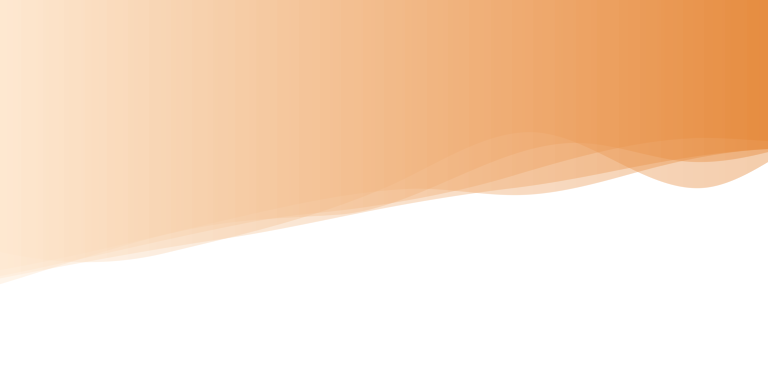
This background is drawn by a WebGL 1 fragment shader. Its source:

```glsl
precision highp float;
// Five translucent wavy orange ribbons sweeping over a white page.

uniform vec2 u_resolution;

const vec3 PAGE = vec3(1.0);
const vec3 CREAM = vec3(0.996, 0.912, 0.822);
const vec3 PEACH = vec3(0.968, 0.820, 0.680);
const vec3 AMBER = vec3(0.935, 0.662, 0.430);
const vec3 ORANGE = vec3(0.902, 0.550, 0.250);

const float BANDS = 36.0;
const float BAND_STRENGTH = 0.6;
const float LAYERS = 5.0;
const float LAYER_CLARITY = 0.6; // page light passed by one ribbon

// Cubic Hermite span between two knots, each holding (x, height, slope).
float span(float x, vec3 a, vec3 b) {
  float width = b.x - a.x;
  float t = (x - a.x) / width;
  float s = 1.0 - t;
  return a.y * s * s * (1.0 + 2.0 * t) + b.y * t * t * (3.0 - 2.0 * t)
       + width * t * s * (a.z * s - b.z * t);
}

// Smooth curve through six knots ordered from left to right.
float curve(float x, vec3 a, vec3 b, vec3 c, vec3 d, vec3 e, vec3 f) {
  if (x < b.x) return span(x, a, b);
  if (x < c.x) return span(x, b, c);
  if (x < d.x) return span(x, c, d);
  if (x < e.x) return span(x, d, e);
  return span(x, e, f);
}

// Coverage of the area above an edge, smoothed over one pixel.
float above(float y, float edge, float pixel) {
  return smoothstep(-0.75 * pixel, 0.75 * pixel, y - edge);
}

// Horizontal colour ramp with faint vertical bands.
vec3 ramp(float x) {
  float stepped = (floor(x * BANDS) + 0.5) / BANDS;
  float t = mix(x, stepped, BAND_STRENGTH);
  vec3 color = mix(CREAM, PEACH, clamp(t / 0.26, 0.0, 1.0));
  color = mix(color, AMBER, clamp((t - 0.26) / 0.44, 0.0, 1.0));
  return mix(color, ORANGE, clamp((t - 0.70) / 0.30, 0.0, 1.0));
}

void main() {
  vec2 uv = gl_FragCoord.xy / u_resolution;
  float x = uv.x;
  float pixel = 1.0 / u_resolution.y;

  // Lower edges of the ribbons
  float swell = curve(x,
    vec3(0.0, 0.344, -0.45), vec3(0.215, 0.341, 0.48), vec3(0.5, 0.51, 0.85),
    vec3(0.69, 0.656, 0.0), vec3(0.908, 0.51, 0.0), vec3(1.0, 0.578, 1.2));
  float ripple = curve(x,
    vec3(0.0, 0.26, 0.6), vec3(0.29, 0.418, 0.28), vec3(0.44, 0.441, 0.14),
    vec3(0.75, 0.628, 0.0), vec3(0.91, 0.578, 0.0), vec3(1.0, 0.604, 0.5));
  float slope = curve(x,
    vec3(0.0, 0.275, 0.4), vec3(0.29, 0.378, 0.3), vec3(0.475, 0.448, 0.4),
    vec3(0.667, 0.51, 0.24), vec3(0.8, 0.555, 0.4), vec3(1.0, 0.612, 0.1));
  float dip = curve(x,
    vec3(0.0, 0.297, 0.35), vec3(0.333, 0.445, 0.45), vec3(0.53, 0.508, 0.1),
    vec3(0.67, 0.492, 0.0), vec3(0.83, 0.552, 0.55), vec3(1.0, 0.612, 0.1));
  float crest = curve(x,
    vec3(0.0, 0.281, 0.4), vec3(0.333, 0.424, 0.38), vec3(0.477, 0.461, 0.3),
    vec3(0.667, 0.542, 0.6), vec3(0.9, 0.64, 0.1), vec3(1.0, 0.633, -0.1));

  // Overlapping ribbons build up to the full colour
  float layers = above(uv.y, swell, pixel) + above(uv.y, ripple, pixel)
               + above(uv.y, slope, pixel) + above(uv.y, dip, pixel)
               + above(uv.y, crest, pixel);
  float cover = (1.0 - pow(LAYER_CLARITY, layers)) / (1.0 - pow(LAYER_CLARITY, LAYERS));

  gl_FragColor = vec4(mix(PAGE, ramp(x), cover), 1.0);
}
```
